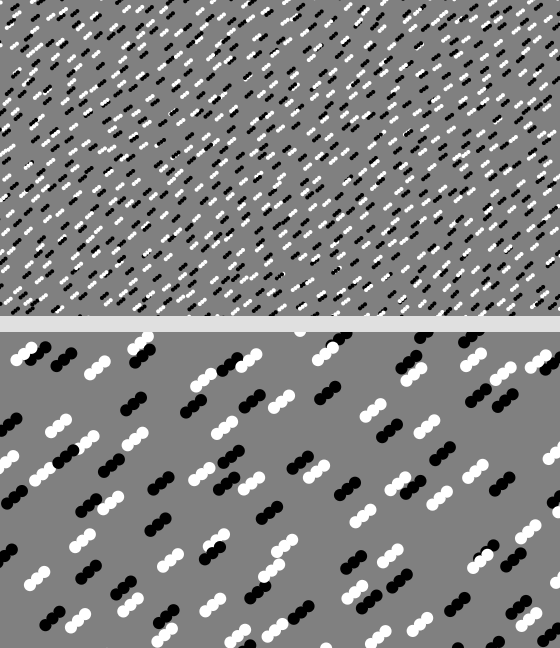
Top: the whole. Bottom: its middle third, enlarged.
Write a WebGL 1 fragment shader that draws this pattern.

```glsl
precision highp float;
// Scattered black and white trios of dots on grey, all leaning along one gentle slanted flow.

uniform vec2 u_resolution;

// Lengths are in canvas heights, angles in radians.
const vec3 GREY = vec3(0.502);
const vec3 BLACK = vec3(0.0);
const vec3 WHITE = vec3(1.0);
const float CELL_SIZE = 0.0645;    // mean gap between trios of one colour
const float JITTER = 0.62;         // scatter range, as a share of a cell
const float DOT_RADIUS = 0.0064;
const float DOT_SPACING = 0.0102;
const float FLOW_ANGLE = 0.70;
const float FLOW_SWING = 0.22;
const float FLOW_SCALE = 2.5;
const float BLACK_GRID_TURN = 0.35;
const float WHITE_GRID_TURN = -0.62;

vec3 hash3(vec2 p) {
  vec3 q = fract(p.xyx * vec3(0.1031, 0.1030, 0.0973));
  q += dot(q, q.yxz + 33.33);
  return fract((q.xxy + q.yzz) * q.zyx);
}

mat2 rotation(float angle) {
  float c = cos(angle), s = sin(angle);
  return mat2(c, s, -s, c);
}

float cornerSlope(vec2 corner, vec2 offset) {
  float angle = 6.2832 * hash3(corner + 71.0).x;
  return dot(vec2(cos(angle), sin(angle)), offset);
}

float gradientNoise(vec2 p) {
  vec2 i = floor(p), f = fract(p);
  vec2 w = f * f * f * (f * (f * 6.0 - 15.0) + 10.0);
  vec2 e = vec2(1.0, 0.0);
  float low = mix(cornerSlope(i, f), cornerSlope(i + e, f - e), w.x);
  float high = mix(cornerSlope(i + e.yx, f - e.yx), cornerSlope(i + 1.0, f - 1.0), w.x);
  return mix(low, high, w.y);
}

// Distance to three dots in a row, centred on the origin.
float trioDistance(vec2 p, vec2 direction) {
  float along = clamp(floor(dot(p, direction) / DOT_SPACING + 0.5), -1.0, 1.0);
  return length(p - direction * along * DOT_SPACING) - DOT_RADIUS;
}

// Nearest trio of one colour: x = distance, y = stacking order.
vec2 trioLayer(vec2 p, vec2 direction, float turn, float seed) {
  mat2 spin = rotation(turn);
  vec2 home = floor(spin * p / CELL_SIZE);
  vec2 nearest = vec2(1.0, 0.0);
  for (int y = -1; y <= 1; y++) {
    for (int x = -1; x <= 1; x++) {
      vec2 cell = home + vec2(float(x), float(y));
      vec3 rnd = hash3(cell + seed);
      vec2 spot = (cell + 0.5 + JITTER * (rnd.xy - 0.5)) * CELL_SIZE;
      float d = trioDistance(p - spot * spin, direction);
      if (d < nearest.x) nearest = vec2(d, rnd.z);
    }
  }
  return nearest;
}

void main() {
  float pixel = 1.0 / u_resolution.y;
  vec2 p = gl_FragCoord.xy * pixel;

  // The flow changes so slowly that it is constant across one trio.
  float angle = FLOW_ANGLE + FLOW_SWING * gradientNoise(p * FLOW_SCALE);
  vec2 direction = vec2(cos(angle), sin(angle));

  vec2 dark = trioLayer(p, direction, BLACK_GRID_TURN, 137.0);
  vec2 light = trioLayer(p, direction, WHITE_GRID_TURN, 291.0);
  float darkCover = clamp(0.5 - dark.x / pixel, 0.0, 1.0);
  float lightCover = clamp(0.5 - light.x / pixel, 0.0, 1.0);

  // Where trios overlap, the higher one is painted last.
  vec3 darkOnTop = mix(mix(GREY, WHITE, lightCover), BLACK, darkCover);
  vec3 lightOnTop = mix(mix(GREY, BLACK, darkCover), WHITE, lightCover);
  gl_FragColor = vec4(dark.y > light.y ? darkOnTop : lightOnTop, 1.0);
}
```
